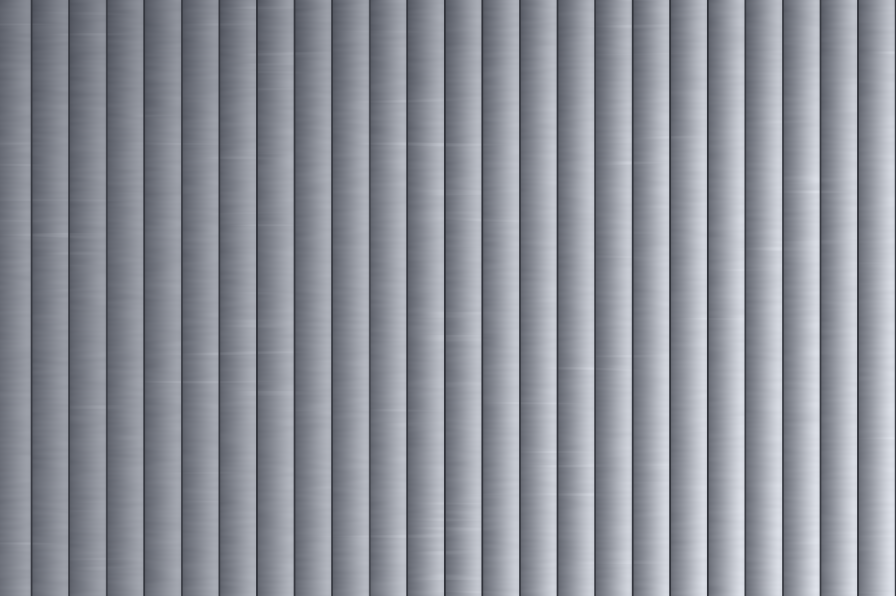
Give the GLSL for this pattern, as a Shadertoy shader.

```glsl
const float SLAT_COUNT = 23.85;
const float FIRST_SEAM = 0.0352;
const float SEAM_HALF_WIDTH = 0.024;
const vec3 SEAM_COLOR = vec3(0.19, 0.20, 0.23);

float hash1(float n) {
    return fract(sin(n * 127.1 + 3.7) * 4375.85);
}

vec2 gradientAt(vec2 cell) {
    float angle = 6.2832 * fract(sin(dot(cell, vec2(127.1, 311.7))) * 4375.85);
    return vec2(cos(angle), sin(angle));
}

float gradientNoise(vec2 p) {
    vec2 cell = floor(p);
    vec2 f = p - cell;
    vec2 blend = f * f * f * (f * (f * 6.0 - 15.0) + 10.0);
    float a = dot(gradientAt(cell), f);
    float b = dot(gradientAt(cell + vec2(1, 0)), f - vec2(1, 0));
    float c = dot(gradientAt(cell + vec2(0, 1)), f - vec2(0, 1));
    float d = dot(gradientAt(cell + vec2(1, 1)), f - vec2(1, 1));
    return mix(mix(a, b, blend.x), mix(c, d, blend.x), blend.y);
}

// Curved slat: shaded left flank rising to a bright right edge
float slatProfile(float across) {
    float body = mix(across, smoothstep(0.0, 1.0, across), 0.55);
    float rim = smoothstep(0.86, 1.0, across);
    return body - 0.10 * rim;
}

// Fine horizontal brushing, different on each slat
float brushing(vec2 uv, float slatId) {
    float shift = hash1(slatId) * 40.0;
    float fine = gradientNoise(vec2(uv.x * 28.0 + shift, uv.y * 130.0 + shift));
    float broad = gradientNoise(vec2(uv.x * 14.0, uv.y * 38.0 + shift));
    return 0.024 * fine + 0.016 * broad;
}

// Faint scratches that run over several slats
float scratches(vec2 uv) {
    float level = gradientNoise(vec2(uv.x * 5.0, uv.y * 85.0 + 9.0));
    float patches = gradientNoise(vec2(uv.x * 9.0 + 4.0, uv.y * 7.0));
    return 0.045 * smoothstep(0.28, 0.55, level) * smoothstep(-0.15, 0.3, patches);
}

float seamMask(float across, float halfWidth, float pixel) {
    float distanceToSeam = min(across, 1.0 - across);
    return 1.0 - smoothstep(halfWidth - 0.5 * pixel, halfWidth + 0.5 * pixel, distanceToSeam);
}

// Light grows toward the right and the bottom
float slatTone(vec2 uv, float across) {
    float shade = mix(0.39, 0.44, uv.x);
    float light = mix(0.60, 0.87, smoothstep(-0.1, 0.95, uv.x));
    float fall = mix(1.04, 0.97, uv.y) - 0.07 * smoothstep(0.7, 1.0, uv.y);
    return mix(shade, light, slatProfile(across)) * fall;
}

vec3 coolMetal(float tone) {
    vec3 tint = mix(vec3(-0.015, 0.0, 0.047), vec3(-0.008, 0.006, 0.035), tone);
    return vec3(tone) + tint;
}

void mainImage(out vec4 fragColor, in vec2 fragCoord) {
    vec2 uv = fragCoord / iResolution.xy;
    float slatX = (uv.x - FIRST_SEAM) * SLAT_COUNT;
    float slatId = floor(slatX);
    float across = slatX - slatId;
    float pixel = SLAT_COUNT / iResolution.x;

    // Brushed slat with a small tone change from one to the next
    float tone = slatTone(uv, across) + 0.02 * (hash1(slatId + 5.0) - 0.5);
    tone += brushing(uv, slatId) + scratches(uv);
    vec3 color = coolMetal(tone);

    // Dark gap and the soft shadow to its right
    float seamId = floor(slatX + 0.5);
    float strength = mix(0.75, 1.0, hash1(seamId + 11.0));
    color *= 1.0 - 0.12 * exp(-across * 14.0);
    color = mix(color, SEAM_COLOR, strength * seamMask(across, SEAM_HALF_WIDTH, pixel));

    fragColor = vec4(clamp(color, 0.0, 1.0), 1.0);
}
```
